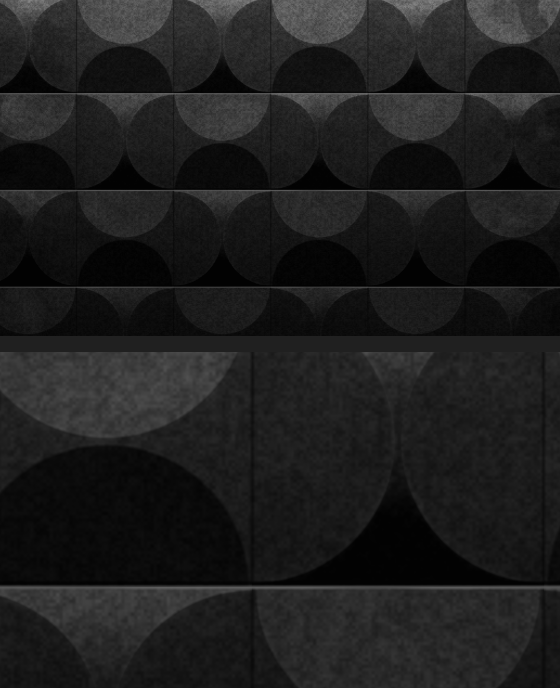
Top, the full canvas; bottom, a detail of the centre.
This pattern is drawn by a WebGL 1 fragment shader. Its source:

```glsl
precision highp float;
// Dark worn wall tiles: a checkerboard of two half-disc motifs, lit from above.
uniform vec2 u_resolution;

#define TILE vec2(0.2890, 0.2879)   // tile size in canvas heights
#define ORIGIN vec2(0.2279, 0.2781) // a tile corner, measured from the top left
#define RADIUS 0.487                // half-disc radius in tiles
#define LIGHT_TONE 0.345
#define MID_TONE 0.205
#define DARK_TONE 0.085
#define GAP_TONE 0.43
#define FALLOFF 1.08                // dimming toward the floor
#define JOINT 0.006                 // half width of the joints in tiles
#define GRAIN 0.22
#define WEAR 0.50

float hash(vec2 p) {
  return fract(sin(dot(p, vec2(127.1, 311.7))) * 43758.5453);
}

float noise(vec2 p) {
  vec2 i = floor(p);
  vec2 f = fract(p);
  f = f * f * (3.0 - 2.0 * f);
  return mix(mix(hash(i), hash(i + vec2(1.0, 0.0)), f.x),
             mix(hash(i + vec2(0.0, 1.0)), hash(i + vec2(1.0, 1.0)), f.x), f.y);
}

float fbm(vec2 p) {
  float sum = 0.0;
  float amp = 0.5;
  for (int i = 0; i < 5; i++) {
    sum += amp * noise(p);
    p = p * 2.07 + vec2(13.7, 5.3);
    amp *= 0.5;
  }
  return sum;
}

// Coverage of the inside of a signed distance.
float fill(float d, float soft) {
  return 1.0 - smoothstep(-soft, soft, d);
}

// Pale half disc hanging from the top, dark one standing on the bottom.
float verticalMotif(vec2 f, float soft) {
  float top = length(f - vec2(0.5, 0.0)) - RADIUS;
  float bottom = length(f - vec2(0.5, 1.0)) - RADIUS;
  float tone = MID_TONE * mix(1.08, 0.9, f.y);
  tone = mix(tone, LIGHT_TONE * mix(0.94, 1.06, f.y * 2.0), fill(top, soft));
  tone = mix(tone, DARK_TONE * mix(0.75, 1.15, f.y), fill(bottom, soft * 1.3));
  return tone + 0.02 * exp(-abs(top) / 0.008);
}

// Half discs from both sides with a shaded hollow between them.
float sideMotif(vec2 f, float soft) {
  float d = length(vec2(min(f.x, 1.0 - f.x), f.y - 0.5)) - RADIUS;
  float hollow = mix(GAP_TONE, 0.18, smoothstep(0.0, 0.48, f.y));
  hollow = mix(hollow, 0.035, smoothstep(0.48, 0.80, f.y));
  float disc = MID_TONE * mix(1.06, 0.86, f.y);
  float tone = mix(hollow, disc, fill(d, soft));
  return tone + 0.05 * exp(-abs(d) / 0.010);
}

void main() {
  vec2 p = gl_FragCoord.xy / u_resolution.y;
  p.y = 1.0 - p.y;
  float across = gl_FragCoord.x / u_resolution.x;
  vec2 grid = (p - ORIGIN) / TILE;
  vec2 cell = floor(grid);
  vec2 f = fract(grid);
  float pixel = 1.0 / (u_resolution.y * TILE.y);
  float soft = max(pixel * 0.8, 0.006);

  // Alternating motifs
  float odd = mod(cell.x + cell.y, 2.0);
  float tone = odd > 0.5 ? verticalMotif(f, soft) : sideMotif(f, soft);

  // Light from above, weaker at the sides
  float light = exp(-FALLOFF * p.y) * (1.04 - 0.35 * pow(across - 0.55, 2.0));
  tone = tone * light - 0.028 * p.y;
  tone *= 0.96 + 0.08 * hash(cell + 4.0);

  // Blotches, strongest on the outer tiles, and fine scratches
  float outer = max(smoothstep(0.78, 1.0, across), 0.8 * smoothstep(0.24, 0.0, across));
  float amount = WEAR * (0.25 + 0.3 * hash(cell + 9.0) + 0.7 * outer);
  float blotch = fbm(grid * 4.0 + hash(cell) * 37.0) - 0.5;
  float scratch = noise(vec2(grid.x * 5.0 + grid.y * 3.0, grid.y * 45.0)) - 0.5;
  tone *= 1.0 + amount * (1.6 * blotch + 0.2 * scratch);
  float stain = smoothstep(0.56, 0.64, fbm(grid * 3.0 + 21.0));
  tone *= 1.0 - 0.3 * stain * outer;

  // Surface grain
  float grain = noise(p * 310.0) + noise(p * 150.0 + 7.0) - 1.0;
  tone *= 1.0 + GRAIN * grain;
  tone += 0.012 * grain;

  // Dark upright joints; level joints catch light on their lower edge
  float joinX = min(f.x, 1.0 - f.x);
  float joinY = f.y - step(0.5, f.y);
  tone *= 1.0 - 0.4 * fill(joinX - JOINT, soft);
  tone *= 1.0 - 0.65 * fill(abs(joinY + 0.012) - JOINT, soft);
  float glint = 0.47 * sqrt(light) * (0.85 + 0.3 * noise(vec2(p.x * 14.0, cell.y)));
  tone = mix(tone, glint, 0.85 * fill(abs(joinY - 0.003) - JOINT, soft));

  gl_FragColor = vec4(vec3(clamp(tone, 0.008, 1.0)), 1.0);
}
```
